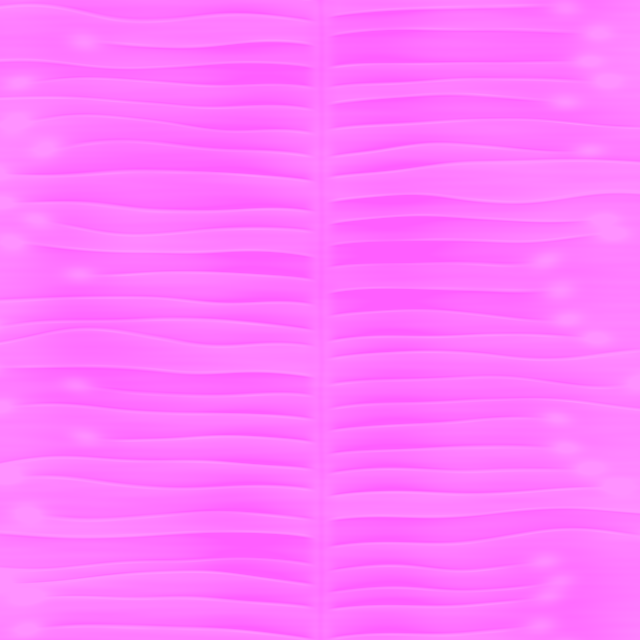
Reproduce this texture map procedurally as a three.js fragment shader.

```glsl
varying vec2 vUv;

const vec3 DEEP_PINK = vec3(1.0, 0.37, 1.0);
const vec3 PALE_PINK = vec3(1.0, 0.57, 1.0);
const float BASE_TONE = 0.48;
const float CONTRAST = 1.22;
const float LEFT_FOLDS = 27.0;
const float RIGHT_FOLDS = 28.0;
const float SEAM_X = 0.502;
const float ROW_JITTER = 0.4;      // in fold spacings
const float SHARED_WAVE = 0.024;
const float OWN_WAVE = 0.6;        // in fold spacings
const float SEAM_DROOP = 0.012;
const float CREASE_DEPTH = 0.40;
const float CREASE_SPREAD = 0.34;
const float HALO_LIFT = 0.22;
const float LINE_WIDTH = 0.04;     // in fold spacings
const float LINE_LIFT = 0.22;
const float LINE_SHADE = 0.13;
const float FLIPPED_SHARE = 0.25;
const float STREAK = 0.10;
const vec2 TIP_SIZE = vec2(0.05, 0.36);
const float TIP_LIFT = 0.42;

float hash(vec2 p) {
  vec3 q = fract(vec3(p.xyx) * 0.1031);
  q += dot(q, q.yzx + 33.33);
  return fract((q.x + q.y) * q.z);
}

float corner(vec2 cell, vec2 offset, float period) {
  cell.y = mod(cell.y, period);
  float angle = 6.28318 * hash(cell + 17.0);
  return dot(vec2(cos(angle), sin(angle)), offset);
}

// Gradient noise, periodic upwards
float gradientNoise(vec2 p, float period) {
  vec2 i = floor(p);
  vec2 f = p - i;
  vec2 e = vec2(1.0, 0.0);
  vec2 s = f * f * f * (f * (f * 6.0 - 15.0) + 10.0);
  float low = mix(corner(i, f, period), corner(i + e.xy, f - e.xy, period), s.x);
  float high = mix(corner(i + e.yx, f - e.yx, period), corner(i + e.xx, f - e.xx, period), s.x);
  return mix(low, high, s.y);
}

float bell(float x) {
  return exp(-x * x);
}

// Tone added by one fold; u runs outwards from the seam, d is the height above it
float foldTone(float u, float d, vec2 id) {
  float reach = mix(0.68, 1.25, hash(id + 3.1));
  float strength = mix(0.65, 1.15, hash(id + 7.7));
  float side = hash(id + 11.3) < FLIPPED_SHARE ? -d : d;
  float body = smoothstep(0.008, 0.06, u) * (1.0 - smoothstep(reach - 0.16, reach, u));

  // Dark crease on one side, soft halo on the other
  float above = smoothstep(-0.06, 0.06, side);
  float crease = above * exp(-max(side, 0.0) / CREASE_SPREAD);
  float halo = (1.0 - above) * exp(min(side, 0.0) / 0.4);
  float pinch = 0.55 + 0.85 * bell((u - 0.22) / 0.15);
  float tone = strength * (HALO_LIFT * halo - CREASE_DEPTH * pinch * crease);

  // Thin highlight and shade, broken along their length
  float glint = 0.7 + 0.9 * gradientNoise(vec2(u * 7.0, id.x * 5.3 + id.y), 1000.0);
  tone += LINE_LIFT * glint * bell((side + 0.09) / LINE_WIDTH);
  tone -= LINE_SHADE * (1.4 - glint) * bell((side - 0.04) / LINE_WIDTH);

  // Pale puff where the fold ends
  float tip = bell((u - reach) / TIP_SIZE.x) * bell(d / TIP_SIZE.y);
  return tone * body + TIP_LIFT * tip;
}

void main() {
  float x = vUv.x - SEAM_X;
  float u = abs(x) * 2.0;
  float sideId = step(0.0, x);
  float count = mix(LEFT_FOLDS, RIGHT_FOLDS, sideId);

  // Bend all rows together
  float wave = gradientNoise(vec2(u * 1.8 + sideId * 31.0, vUv.y * 7.0), 7.0);
  float y = vUv.y + SEAM_DROOP * exp(-u * 9.0);
  y -= SHARED_WAVE * wave * smoothstep(0.05, 0.6, u);
  float row = y * count;

  // Broad tone and fine horizontal streaks
  float tone = BASE_TONE + 0.30 * gradientNoise(vec2(vUv.x * 4.0, vUv.y * 6.0), 6.0);
  tone += STREAK * gradientNoise(vec2(vUv.x * 7.0, vUv.y * 110.0), 110.0);
  tone += 0.17 * smoothstep(0.75, 1.0, u);
  tone -= 0.08 * bell((u - 0.23) / 0.16);

  // Folds near this height
  for (int i = -2; i <= 2; i++) {
    float k = floor(row) + float(i);
    vec2 id = vec2(mod(k, count), sideId * 53.0);
    float center = k + 0.5 + ROW_JITTER * (hash(id) - 0.5);
    float ownWave = gradientNoise(vec2(u * 2.0, id.x * 3.7 + id.y + 0.4), 1000.0);
    center += OWN_WAVE * ownWave * smoothstep(0.0, 0.5, u);
    tone += foldTone(u, row - center, id);
  }

  // Pale seam with a faint darker core
  float seamWobble = 0.002 * gradientNoise(vec2(3.5, vUv.y * 16.0), 16.0);
  tone += 0.13 * bell(x / 0.014);
  tone -= 0.16 * bell((x - seamWobble) / 0.005);

  tone = 0.5 + (tone - 0.5) * CONTRAST;
  gl_FragColor = vec4(mix(DEEP_PINK, PALE_PINK, clamp(tone, 0.0, 1.0)), 1.0);
}
```
